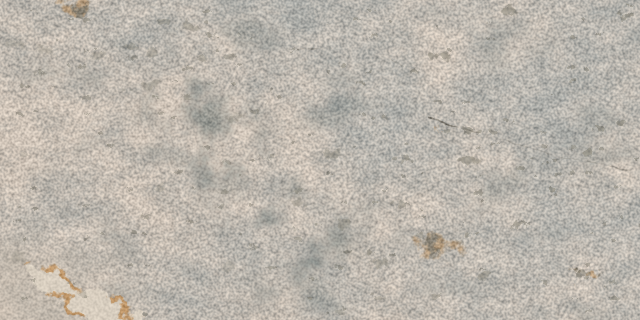
Write a Shadertoy shader that draws this texture.

```glsl
// Weathered beige stone slab with blue-grey stains, rust spots, pits and hairline cracks.

vec2 hash2(vec2 c) {
    vec3 h = fract(c.xyx * vec3(0.1031, 0.1030, 0.0973));
    h += dot(h, h.yzx + 33.33);
    return fract((h.xx + h.yz) * h.zy);
}

vec2 gradientAt(vec2 c) {
    float angle = 6.2832 * hash2(c + 57.0).x;
    return vec2(cos(angle), sin(angle));
}

float gradNoise(vec2 p) {
    vec2 c = floor(p), f = p - c;
    vec2 u = f * f * f * (f * (f * 6.0 - 15.0) + 10.0);
    vec2 e = vec2(1.0, 0.0);
    float low = mix(dot(gradientAt(c), f), dot(gradientAt(c + e), f - e), u.x);
    float high = mix(dot(gradientAt(c + e.yx), f - e.yx), dot(gradientAt(c + 1.0), f - 1.0), u.x);
    return mix(low, high, u.y);
}

float fbm(vec2 p) {
    float sum = 0.0, amp = 0.5;
    for (int i = 0; i < 5; i++) {
        sum += amp * gradNoise(p);
        p = mat2(1.6, 1.2, -1.2, 1.6) * p + 17.3;
        amp *= 0.5;
    }
    return sum;
}

// x: distance to the segment a-b bowed upward, y: position along it
vec2 bowedSegment(vec2 p, vec2 a, vec2 b, float bow) {
    vec2 ab = b - a;
    float t = clamp(dot(p - a, ab) / dot(ab, ab), 0.0, 1.0);
    return vec2(length(p - a - ab * t - vec2(0.0, bow * 4.0 * t * (1.0 - t))), t);
}

// Ragged flat blobs, at most one per grid cell
float blobs(vec2 p, float scale, float share, float size) {
    vec2 q = p * scale, cell = floor(q);
    float ragged = size * 2.2 * fbm(q * 0.9 / size), mask = 0.0;
    for (int j = -1; j <= 1; j++)
    for (int i = -1; i <= 1; i++) {
        vec2 c = cell + vec2(i, j);
        vec2 kind = hash2(c + scale * 7.0);
        vec2 d = (q - c - 0.2 - 0.6 * hash2(c + 71.0)) * vec2(0.7, 1.3);
        float radius = size * mix(0.35, 1.0, kind.x * kind.x);
        float blob = 1.0 - smoothstep(0.4 * radius, 1.1 * radius, length(d) + ragged);
        mask = max(mask, blob * step(kind.y, share));
    }
    return mask;
}

float crack(vec2 p, vec2 a, vec2 b, float bow) {
    vec2 wobble = 0.025 * vec2(fbm(p * 9.0), fbm(p * 9.0 + 40.0));
    vec2 line = bowedSegment(p + wobble, a, b, bow);
    float broken = smoothstep(-0.2, 0.15, fbm(p * 14.0 + 5.0));
    return (1.0 - smoothstep(0.0007, 0.0045, line.x)) * broken * (1.0 - 0.6 * line.y);
}

void mainImage(out vec4 fragColor, in vec2 fragCoord) {
    vec2 p = fragCoord / iResolution.y;
    float cloud = fbm(p * 2.5 + 3.0);
    float mottle = fbm(p * vec2(9.0, 13.0) + 21.0);
    mat2 tilt = mat2(0.88, 0.47, -0.47, 0.88);
    float fine = gradNoise(tilt * p * 125.0);
    float grain = 0.75 * fine + 0.55 * gradNoise(p * vec2(58.0, 72.0) + 9.3);

    // Base: warm to the lower left, cooler and greyer to the upper right
    float upperRight = smoothstep(0.5, 2.4, p.x + p.y);
    float warmth = 0.72 - 0.28 * upperRight + 1.1 * cloud + 0.8 * mottle + 0.35 * fine;
    vec3 color = mix(vec3(0.70, 0.705, 0.69), vec3(0.792, 0.745, 0.695), clamp(warmth, 0.0, 1.0));
    color += 0.12 * mottle + 0.06 * cloud;

    // Blue-grey stains: a diagonal drift and loose patches
    float drift = bowedSegment(p, vec2(0.55, 0.74), vec2(0.95, 0.2), 0.0).x;
    float stain = exp(-drift * drift / 0.02) * smoothstep(-0.02, 0.32, fbm(p * 7.0 + 2.0) + 0.12 * grain);
    stain += 0.45 * smoothstep(0.08, 0.36, fbm(p * vec2(3.5, 5.0) + 60.0) + 0.1 * grain);
    color *= mix(vec3(1.0), vec3(0.74, 0.785, 0.80), min(stain, 1.0));

    // Pale chipped patch with an ochre rim in the lower left corner
    float corner = 1.0 - smoothstep(0.1, 0.45, length(p * vec2(0.8, 1.3)) + 0.3 * mottle);
    color = mix(color, vec3(0.79, 0.74, 0.68), 0.5 * corner);
    float chip = bowedSegment(p, vec2(0.13, 0.15), vec2(0.41, -0.03), 0.0).x + 0.13 * fbm(p * 11.0);
    float pale = 1.0 - smoothstep(0.034, 0.042, chip);
    float rim = (1.0 - smoothstep(0.004, 0.014, abs(chip - 0.04))) * smoothstep(-0.04, 0.1, fbm(p * 12.0 + 31.0));
    color = mix(color, vec3(0.86, 0.82, 0.76), 0.85 * pale);
    color = mix(color, vec3(0.74, 0.56, 0.36), 0.85 * rim);

    // Rust spots with darker flecks inside
    float rust = blobs(p + 0.3, 2.7, 0.4, 0.13);
    vec3 rustColor = mix(vec3(0.71, 0.58, 0.43), vec3(0.47, 0.44, 0.38), smoothstep(-0.05, 0.2, fbm(p * 22.0)));
    color = mix(color, rustColor, 0.75 * rust);

    // Dark pits, denser to the upper right
    float pits = blobs(p, 9.0, 0.28, 0.22) * mix(0.25, 0.65, upperRight);
    pits = max(pits, 0.55 * blobs(p + 4.0, 21.0, 0.2, 0.25));
    color = mix(color, vec3(0.45, 0.44, 0.39), pits * (0.75 + 0.5 * fine));

    // Hairline cracks
    float cracks = crack(p, vec2(0.93, 0.84), vec2(1.26, 0.79), 0.035);
    cracks = max(cracks, crack(p, vec2(1.34, 0.635), vec2(2.0, 0.46), -0.012));
    cracks = max(cracks, 0.5 * crack(p, vec2(0.94, 0.83), vec2(0.83, 0.67), -0.01));
    color = mix(color, vec3(0.40, 0.38, 0.34), 0.75 * cracks);

    // Sandy surface grain, smoother on the chipped corner
    float roughness = 0.21 * (1.0 - 0.5 * max(pale, 0.6 * corner));
    color += roughness * (grain - 0.25 * grain * grain) * vec3(1.03, 1.0, 0.95);
    fragColor = vec4(clamp(color, 0.0, 1.0), 1.0);
}
```
